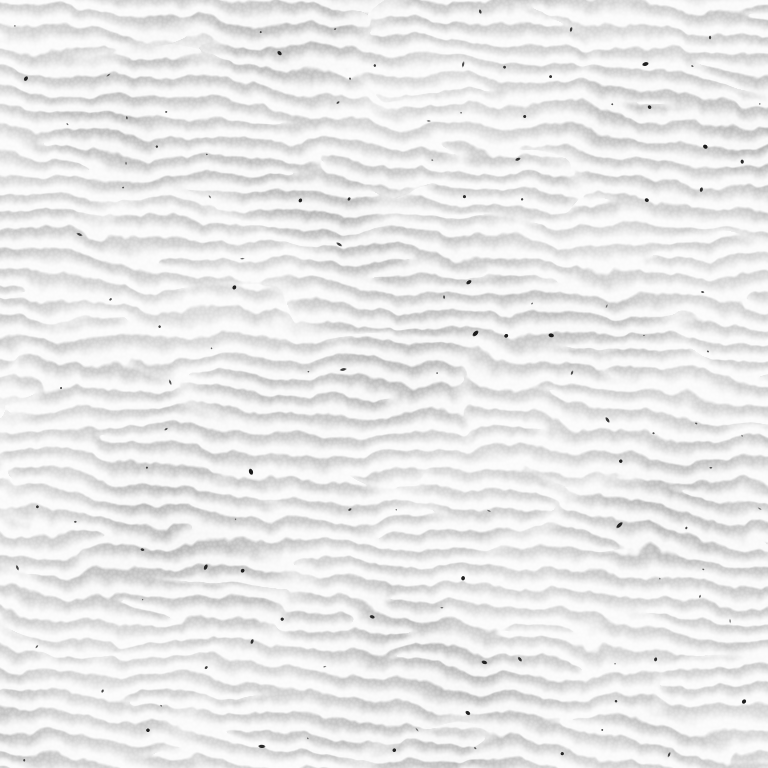
A three.js fragment shader for this texture:

```glsl
// Pale wind-rippled sand with forking crests, fine grain and scattered dark specks.
varying vec2 vUv;

const float TAU = 6.2831853;
const float RIPPLE_COUNT = 38.0;
const vec3 SAND_LIGHT = vec3(0.985);
const vec3 SAND_SHADE = vec3(0.795);
const vec3 SPECK_DARK = vec3(0.10);

vec2 hash2(vec2 cell) {
  vec3 h = fract(cell.xyx * vec3(0.1031, 0.1030, 0.0973));
  h += dot(h, h.yzx + 33.33);
  return fract((h.xx + h.yz) * h.zy);
}

mat2 rotation(float angle) {
  float c = cos(angle);
  float s = sin(angle);
  return mat2(c, s, -s, c);
}

// Irregular smooth noise, roughly -1 to 1
float layeredSines(vec2 p) {
  float sum = 0.0;
  float amplitude = 0.5;
  mat2 turn = rotation(0.65);
  for (int i = 0; i < 5; i++) {
    sum += amplitude * sin(p.x + 1.7 * sin(p.y));
    p = turn * p * 1.6 + 2.3;
    amplitude *= 0.62;
  }
  return sum;
}

// Distance to the nearest scattered point
float cellular(vec2 p) {
  vec2 cell = floor(p);
  float nearest = 2.0;
  for (int y = -1; y <= 1; y++) {
    for (int x = -1; x <= 1; x++) {
      vec2 id = cell + vec2(float(x), float(y));
      nearest = min(nearest, length(id + hash2(id) - p));
    }
  }
  return nearest;
}

// Sum of overlapping wave patches; where their phases clash, crests fork
vec2 wavePatches(vec2 uv, vec2 grid) {
  vec2 p = uv * grid;
  vec2 cell = floor(p);
  vec2 wave = vec2(0.0001, 0.0);
  for (int y = -1; y <= 1; y++) {
    for (int x = -1; x <= 1; x++) {
      vec2 id = cell + vec2(float(x), float(y));
      vec2 offset = p - id - hash2(id + 11.0);
      float weight = max(0.0, 1.0 - dot(offset, offset));
      vec2 tilt = (hash2(id + 37.0) - 0.5) * vec2(1.1, 0.7);
      float shift = (hash2(id + 71.0).x - 0.5) * 0.9;
      float angle = TAU * (shift + dot(tilt, offset));
      wave += weight * weight * vec2(cos(angle), sin(angle));
    }
  }
  return wave;
}

// Shade of the ripples: crisp under each crest, fading softly downward
float rippleShade(vec2 uv) {
  vec2 wave = wavePatches(uv, vec2(8.0, 16.0));
  float phase = RIPPLE_COUNT * (uv.y + 0.08 * uv.x) + atan(wave.y, wave.x) / TAU;
  phase += 0.28 * layeredSines(uv * vec2(42.0, 20.0));
  float below = 1.0 - fract(phase);
  float edge = smoothstep(0.0, 0.15, below);
  float fade = 1.0 - smoothstep(0.18, 0.82, below);
  float clarity = smoothstep(0.0, 0.35, length(wave));
  return edge * fade * mix(0.4, 1.0, clarity);
}

// Coverage of small, sometimes elongated specks, one at most per cell
float specks(vec2 uv, float count, float share) {
  vec2 cell = floor(uv * count);
  vec2 place = 0.15 + 0.7 * hash2(cell + 5.0);
  vec2 kind = hash2(cell + 53.0);
  vec2 form = hash2(cell + 91.0);
  vec2 offset = rotation(form.x * TAU) * (uv - (cell + place) / count);
  offset.x /= 1.0 + 1.5 * form.y * form.y;
  float radius = mix(0.0007, 0.0024, kind.y * kind.y);
  float cover = 1.0 - smoothstep(radius - 0.0006, radius + 0.0009, length(offset));
  return cover * step(kind.x, share) * mix(0.55, 1.0, kind.y);
}

void main() {
  float shade = rippleShade(vUv);

  // Broad patches of stronger and weaker relief
  float patches = layeredSines(vUv * vec2(9.0, 12.0) + 4.0);
  shade *= 0.92 + 0.28 * patches;
  shade += 0.05 * max(0.0, patches + 0.2);

  // Grain shows most in the shaded slopes
  float grain = cellular(vUv * 190.0) - 0.5;
  shade += grain * (0.06 + 0.28 * shade);

  vec3 color = mix(SAND_LIGHT, SAND_SHADE, shade);
  color = mix(color, SPECK_DARK, specks(vUv, 17.0, 0.42));
  gl_FragColor = vec4(clamp(color, 0.0, 1.0), 1.0);
}
```
